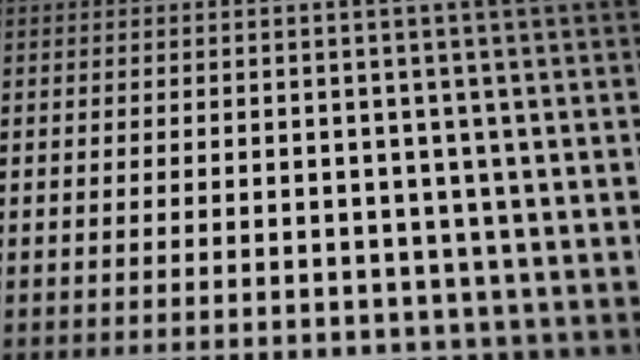
Give the GLSL for this pattern, as a WebGL 1 fragment shader.

```glsl
precision highp float;

uniform vec2 u_resolution;

// Lattice, in canvas heights from the centre
const vec2 ORIGIN = vec2(0.0185, 0.0109);    // centre of one hole
const vec2 COLUMN_STEP = vec2(0.0388, 0.0031);
const vec2 ROW_STEP = vec2(-0.0022, 0.0385);
const vec2 PERSPECTIVE = vec2(0.04, -0.115); // growth to the right and downwards

// Hole shape, in cells
const float HOLE_HALF = 0.287;
const float SIZE_JITTER = 0.008;
const float FOCUS_SOFTNESS = 0.11;
const float EDGE_SOFTNESS = 0.05;

// Tones
const float HOLE_TONE = 0.085;
const float BAR_TONE = 0.745;
const float VIGNETTE = 0.12;
const float CORNER_SHADE = 0.04;
const float TOP_SHADE = 0.05;
const float GRAIN = 0.012;

// Map a canvas point to lattice coordinates; holes sit on whole numbers
vec2 latticeCoord(vec2 p) {
  vec2 q = (p - ORIGIN) / (1.0 + dot(PERSPECTIVE, p));
  float area = COLUMN_STEP.x * ROW_STEP.y - COLUMN_STEP.y * ROW_STEP.x;
  return vec2(q.x * ROW_STEP.y - q.y * ROW_STEP.x,
              q.y * COLUMN_STEP.x - q.x * COLUMN_STEP.y) / area;
}

// Layered sines in the range -1 to 1
float waves(vec2 p) {
  return (sin(p.x * 2.3 + p.y * 1.7)
        + sin(p.x * 4.1 - p.y * 3.3 + 1.9)
        + sin(p.x * 1.3 + p.y * 5.9 + 4.2)) / 3.0;
}

// Coverage of a blurred square hole
float holeMask(vec2 local, float halfSize, float softness) {
  vec2 side = 1.0 - smoothstep(-softness, softness, abs(local) - halfSize);
  return side.x * side.y;
}

void main() {
  vec2 p = (gl_FragCoord.xy - 0.5 * u_resolution) / u_resolution.y;
  vec2 frame = 2.0 * gl_FragCoord.xy / u_resolution - 1.0;
  float radius2 = dot(frame, frame);

  // Repeating cells with slight size variation
  vec2 coord = latticeCoord(p);
  vec2 cell = floor(coord + 0.5);
  vec2 local = coord - cell;
  float halfSize = HOLE_HALF + SIZE_JITTER * waves(cell * 1.7);

  // Lens focus weakens towards the corners
  float pixel = 1.0 / (u_resolution.y * COLUMN_STEP.x);
  float softness = max(FOCUS_SOFTNESS + EDGE_SOFTNESS * radius2, 0.75 * pixel);
  float hole = holeMask(local, halfSize, softness);

  // Uneven light on the bars
  float light = 1.0 - VIGNETTE * radius2 - CORNER_SHADE * radius2 * radius2;
  light *= 1.0 - TOP_SHADE * frame.y;
  float bar = BAR_TONE * light + GRAIN * waves(p * 9.0);

  gl_FragColor = vec4(vec3(mix(bar, HOLE_TONE, hole)), 1.0);
}
```
